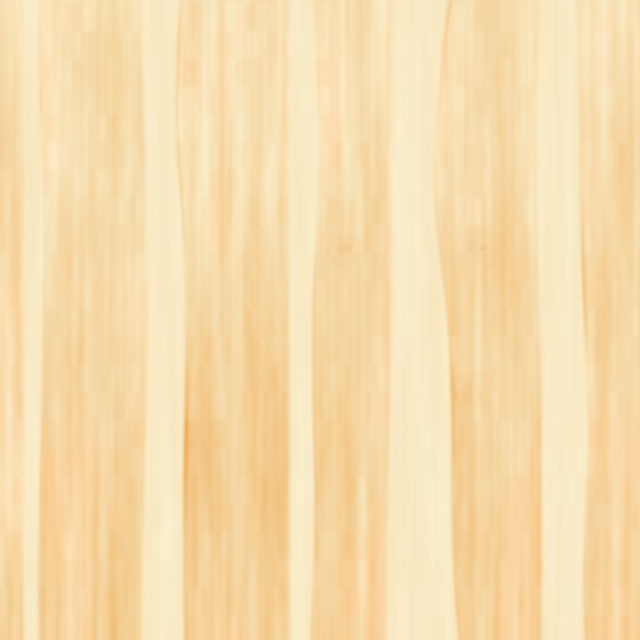
Write a WebGL 2 fragment shader that draws this texture.

```glsl
#version 300 es
precision highp float;

#define BAND_COUNT 5
#define BAND_NARROW 0.011
#define BAND_WIDE 0.040
#define EDGE_WANDER 0.030
#define WOOD_TONE 0.43
#define BAND_TONE 0.86
#define KNOT_COUNT 7
#define KNOT_SIZE 0.022
#define SEGMENT_ROWS 23.0
#define DARK_WOOD vec3(0.950, 0.780, 0.530)
#define PALE_WOOD vec3(0.980, 0.940, 0.810)
#define ORANGE_TINT vec3(0.015, -0.035, -0.055)

uniform vec2 u_resolution;
out vec4 fragColor;

vec2 hash2(vec2 p) {
    vec3 q = fract(vec3(p.xyx) * vec3(0.1031, 0.1030, 0.0973));
    q += dot(q, q.yzx + 33.33);
    return fract((q.xx + q.yz) * q.zy);
}

float cornerRamp(vec2 cell, vec2 corner, vec2 f) {
    float angle = 6.28318 * hash2(cell + corner).x;
    return dot(vec2(cos(angle), sin(angle)), f - corner);
}

// Gradient noise, roughly -0.7 to 0.7
float gradientNoise(vec2 p) {
    vec2 cell = floor(p);
    vec2 f = p - cell;
    vec2 w = f * f * f * (f * (f * 6.0 - 15.0) + 10.0);
    float low = mix(cornerRamp(cell, vec2(0, 0), f), cornerRamp(cell, vec2(1, 0), f), w.x);
    float high = mix(cornerRamp(cell, vec2(0, 1), f), cornerRamp(cell, vec2(1, 1), f), w.x);
    return mix(low, high, w.y);
}

// Fine streaks that change a little from one short segment to the next
float segmentStreaks(vec2 p) {
    float row = floor(p.y * SEGMENT_ROWS);
    float blend = smoothstep(0.8, 1.0, fract(p.y * SEGMENT_ROWS));
    float here = gradientNoise(vec2(p.x * 75.0, row * 3.0 + 40.5));
    float next = gradientNoise(vec2(p.x * 75.0, row * 3.0 + 43.5));
    return mix(here, next, blend);
}

// Returns pale band coverage in x and dark edge line strength in y
vec2 sapwoodBands(vec2 p) {
    vec2 result = vec2(0.0);
    for (int i = 0; i < BAND_COUNT; i++) {
        float id = float(i);
        float breadth = fract(id * 0.618 + 0.1);
        float halfWidth = mix(BAND_NARROW, BAND_WIDE, breadth);
        float center = (id + 0.3) / float(BAND_COUNT) + 0.03 * (hash2(vec2(id, 5.0)).x - 0.5);
        float wander = EDGE_WANDER * (0.15 + breadth);
        float left = center - halfWidth + 0.5 * wander * gradientNoise(vec2(id * 7.0 + 0.5, p.y * 1.6));
        float right = center + halfWidth + 2.0 * wander * gradientNoise(vec2(id * 7.0 + 3.5, p.y * 2.2 + 9.0));
        float cover = smoothstep(-0.005, 0.006, p.x - left) * smoothstep(-0.004, 0.004, right - p.x);
        result.x = max(result.x, cover);

        // Thin shadow beside the wandering edge, fading in and out
        float offset = p.x - right - 0.004;
        float line = exp(-offset * offset / 0.000012);
        float trail = step(0.0, offset) * exp(-offset / 0.012);
        float presence = smoothstep(-0.1, 0.4, gradientNoise(vec2(id * 4.0 + 0.5, p.y * 4.0 + 20.0)));
        result.y += breadth * presence * (line + 0.3 * trail);
    }
    return result;
}

// Small smudged knots with a faint ring
float knots(vec2 p) {
    float shade = 0.0;
    for (int i = 0; i < KNOT_COUNT; i++) {
        vec2 center = hash2(vec2(float(i) * 3.0 + 2.0, 17.0));
        center.y *= 0.65;
        vec2 d = (p - center) / (KNOT_SIZE * vec2(1.0, 1.3));
        d += 0.8 * vec2(gradientNoise(p * 35.0), gradientNoise(p * 35.0 + 50.0));
        float r = length(d);
        shade += exp(-r * r * 1.5) * (0.6 + 0.4 * cos(r * 7.0));
    }
    return shade;
}

void main() {
    vec2 p = gl_FragCoord.xy / u_resolution;

    // Grain bends gently along its length
    vec2 g = p + vec2(0.012 * gradientNoise(p * vec2(5.0, 2.5) + 60.0), 0.0);
    float broad = gradientNoise(g * vec2(13.0, 1.6) + 11.0);
    float medium = gradientNoise(g * vec2(42.0, 2.2) + 23.0);
    float fine = gradientNoise(p * vec2(105.0, 3.5) + 37.0);
    float segments = segmentStreaks(p);
    float cloud = gradientNoise(p * vec2(7.0, 6.0) + 80.0);

    // Tone runs from dark wood at 0 to pale wood at 1
    float streaks = 0.40 * medium + 0.24 * fine + 0.18 * segments;
    float wood = WOOD_TONE + 0.26 * (p.y - 0.5) + 0.50 * broad + 0.20 * cloud + streaks;
    wood -= 0.32 * knots(p);
    vec2 bands = sapwoodBands(p);
    float tone = mix(wood, BAND_TONE + 0.35 * streaks, bands.x);
    tone -= 0.55 * bands.y * (1.0 - bands.x);

    // Warmer patches gather toward the lower part
    float warmth = smoothstep(0.0, 0.5, broad + 0.6 * cloud + 0.35 * (0.5 - p.y));
    vec3 color = mix(DARK_WOOD, PALE_WOOD, clamp(tone, -0.6, 1.1));
    color += ORANGE_TINT * warmth * (1.0 - bands.x) * 0.8;
    fragColor = vec4(clamp(color, 0.0, 1.0), 1.0);
}
```
